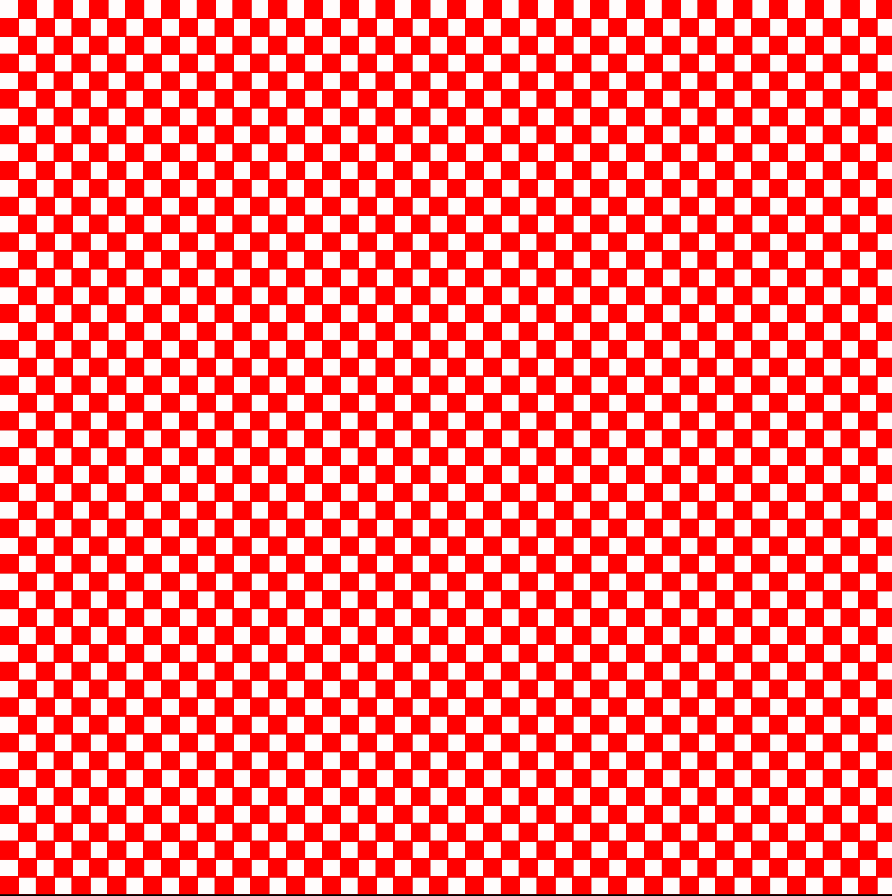
A Shadertoy shader for this pattern:

```glsl
// Red and white checkerboard, 25 repeats across and down, counted from the
// upper left. White squares are slightly smaller than their cells, with a
// faintly greyed rim, and a thin black line closes the lower edge.

// Coverage of a half-plane edge, softened over the given width
float edgeCover(float signedDist, float softness) {
    return clamp(signedDist / softness + 0.5, 0.0, 1.0);
}

// White square inside one cell; cells on the top and left border run to the edge
float whiteSquare(vec2 cellPos, vec2 cellId, float softness) {
    vec2 lowInset = mix(vec2(-0.5), vec2(0.07), step(0.5, cellId));
    vec2 inside = min(cellPos - lowInset, 0.995 - cellPos);
    return edgeCover(inside.x, softness) * edgeCover(inside.y, softness);
}

void mainImage(out vec4 fragColor, in vec2 fragCoord) {
    // Canvas position from the upper left, in units of its height
    vec2 pos = vec2(fragCoord.x, iResolution.y - fragCoord.y) / iResolution.y;
    float pixel = 1.0 / iResolution.y;

    // Fifty rows fill the sheet above the closing line
    float sheetHeight = 511.0 / 512.0;
    float cellSize = sheetHeight / 50.0;
    vec2 grid = pos / cellSize;
    vec2 cellId = floor(grid);
    float isWhite = 1.0 - mod(cellId.x + cellId.y, 2.0);

    // Checker colours, with a slight grey where white meets red
    float softness = 0.5 * pixel / cellSize;
    float white = isWhite * whiteSquare(fract(grid), cellId, softness);
    vec3 color = mix(vec3(1.0, 0.0, 0.0), vec3(1.0, 0.99, 0.99), white);
    color.r -= 0.25 * white * (1.0 - white);

    // Black line along the bottom
    color *= edgeCover(sheetHeight - pos.y, pixel);

    fragColor = vec4(color, 1.0);
}
```
